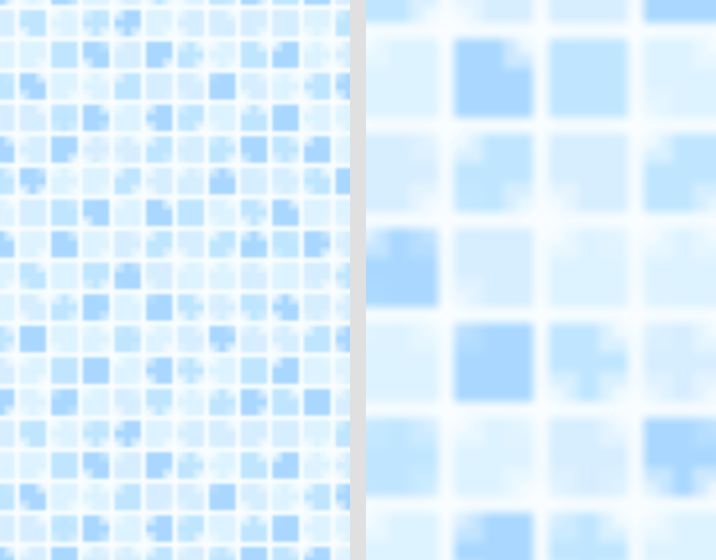
Left, the full canvas; right, a detail of the centre.
This pattern is drawn by a Shadertoy shader. Its source:

```glsl
// Pale blue mosaic of blurred square tiles with white joints and faded corners.
#define TILES_ACROSS 11.08
#define ROW_SHIFT 0.37
#define ROW_PERIOD 13.0
#define COLUMN_PERIOD 10.0
#define TILE_HALF 0.415
#define JOINT_BLUR 0.085
#define CORNER_FADE 0.85
#define JOINT_COLOR vec3(0.978, 0.993, 1.0)
#define PALE_COLOR vec3(0.866, 0.953, 1.0)
#define HAZE_COLOR vec3(0.840, 0.932, 1.0)
#define MID_COLOR vec3(0.752, 0.902, 1.0)
#define DEEP_COLOR vec3(0.662, 0.845, 1.0)

// Row kind (0 to 3) that gets the deep or the mid blue in each column; 4 is none.
const int deepKind[10] = int[10](2, 3, 2, 1, 0, 1, 4, 3, 2, 1);
const int midKind[10] = int[10](3, 0, 1, 0, 3, 2, 1, 2, 1, 2);

float hash(vec2 p) {
    return fract(sin(dot(p, vec2(127.1, 311.7))) * 4375.85);
}

// Rows step around a circle of 13 places, split into four arcs.
int rowKind(float row) {
    float place = mod(row * 5.0, ROW_PERIOD);
    return int(step(2.0, place) + step(7.0, place) + step(10.0, place));
}

vec3 tileColor(vec2 cell) {
    int kind = rowKind(cell.y);
    int column = int(mod(cell.x, COLUMN_PERIOD));
    if (kind == deepKind[column]) return DEEP_COLOR;
    if (kind == midKind[column]) return MID_COLOR;
    return hash(cell + 3.7) < 0.55 ? PALE_COLOR : HAZE_COLOR;
}

// Blurred square block filling the outer part of a quadrant.
float cornerBlock(vec2 q, float start) {
    vec2 edge = smoothstep(start - 0.2, start + 0.2, q);
    return edge.x * edge.y;
}

// Stepped fade in a random choice of the four corners.
float cornerFade(vec2 local, vec2 cell) {
    vec2 q = abs(local) / TILE_HALF;
    vec2 corner = step(0.0, local);
    float strength = smoothstep(0.45, 0.85, hash(cell * 4.0 + corner));
    float steps = 0.55 * cornerBlock(q, 0.25) + 0.45 * cornerBlock(q, 0.6);
    return CORNER_FADE * strength * steps;
}

// Joints are whitest where they cross.
vec3 jointColor(vec2 local) {
    float crossing = smoothstep(0.2, 0.5, min(abs(local.x), abs(local.y)));
    return mix(JOINT_COLOR, PALE_COLOR, 0.16 * (1.0 - crossing));
}

void mainImage(out vec4 fragColor, in vec2 fragCoord) {
    // Grid measured from the canvas centre, rows counted downwards
    vec2 p = (fragCoord - 0.5 * iResolution.xy) / iResolution.x * TILES_ACROSS;
    vec2 grid = vec2(p.x + 6.0, 9.0 - p.y - ROW_SHIFT);
    vec2 cell = floor(grid);
    cell.y = mod(cell.y, ROW_PERIOD);
    vec2 local = fract(grid) - 0.5;

    // Blurred tile edges
    vec2 inside = 1.0 - smoothstep(TILE_HALF - JOINT_BLUR, TILE_HALF + JOINT_BLUR, abs(local));
    float cover = inside.x * inside.y * (1.0 - cornerFade(local, cell));

    fragColor = vec4(mix(jointColor(local), tileColor(cell), cover), 1.0);
}
```
